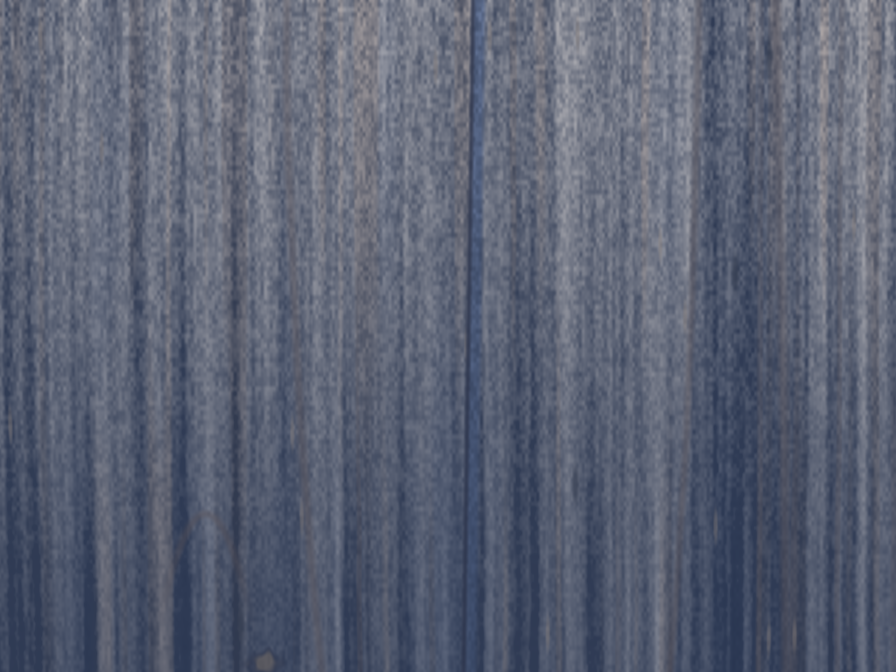
Write a Shadertoy shader that draws this texture.

```glsl
// Weathered blue-stained wood: two upright boards with streaked grain and a seam.

const vec3 DARK_STAIN = vec3(0.23, 0.27, 0.36);
const vec3 PALE_WOOD  = vec3(0.55, 0.56, 0.60);
const vec3 BLUE_STAIN = vec3(0.22, 0.28, 0.40);
const vec3 BROWN      = vec3(0.34, 0.32, 0.35);
const vec3 TAN        = vec3(0.54, 0.50, 0.48);
const vec3 GAP        = vec3(0.17, 0.20, 0.29);

float hash(vec2 cell) {
    vec3 q = fract(vec3(cell.xyx) * vec3(0.1031, 0.1030, 0.0973));
    q += dot(q, q.yzx + 33.33);
    return fract((q.x + q.y) * q.z);
}

// Smooth value noise, centred on zero.
float noise(vec2 p) {
    vec2 i = floor(p), f = fract(p);
    f = f * f * (3.0 - 2.0 * f);
    float low  = mix(hash(i), hash(i + vec2(1, 0)), f.x);
    float high = mix(hash(i + vec2(0, 1)), hash(i + vec2(1, 1)), f.x);
    return mix(low, high, f.y) - 0.5;
}

// Soft line of a given half width around distance zero.
float line(float dist, float halfWidth) {
    return 1.0 - smoothstep(0.0, 1.6 * halfWidth, abs(dist));
}

// Soft band between two edges.
float band(float x, float left, float right, float soft) {
    return smoothstep(left - soft, left + soft, x)
         * (1.0 - smoothstep(right - soft, right + soft, x));
}

// Long upright streaks, mostly narrow.
float streaks(vec2 p) {
    float tone = 0.18 * noise(vec2(p.x * 11.0, p.y * 0.5));
    tone += 0.38 * noise(vec2(p.x * 38.0 + 7.0, p.y * 0.6));
    tone += 0.56 * noise(vec2(p.x * 80.0 + 19.0, p.y * 0.9));
    tone += 0.40 * noise(vec2(p.x * 150.0 + 41.0, p.y * 1.8));
    return tone;
}

// Short fibres and glinting specks.
float fibres(vec2 p) {
    float fine   = noise(vec2(p.x * 230.0, p.y * 140.0));
    float coarse = noise(vec2(p.x * 150.0 + 5.0, p.y * 50.0));
    return 0.52 * fine + 0.30 * coarse;
}

// Arched growth ring with its crest at the given point.
float arch(vec2 p, vec2 crest, float steep) {
    float dx = p.x - crest.x;
    float dist = p.y - crest.y + steep * dx * dx;
    return line(dist / sqrt(1.0 + 4.0 * steep * steep * dx * dx), 0.006);
}

// Sparse slender flecks, one per grid cell at most.
float flecks(vec2 p, vec2 grid, float chance, float seed) {
    vec2 cell = floor(p * grid);
    vec2 centre = 0.3 + 0.4 * vec2(hash(cell + seed), hash(cell + seed + 9.0));
    vec2 d = (fract(p * grid) - centre) / vec2(0.12, 0.26);
    return step(hash(cell + seed + 23.0), chance) * (1.0 - smoothstep(0.2, 1.0, length(d)));
}

void mainImage(out vec4 fragColor, in vec2 fragCoord) {
    vec2 p = fragCoord / iResolution.xy * vec2(4.0 / 3.0, 1.0);
    float fall = 1.0 - p.y;

    // Grain drifts slightly sideways along the board.
    float drift = 0.012 * noise(vec2(p.x * 5.0, p.y * 1.8))
                + 0.002 * noise(vec2(p.x * 14.0, p.y * 9.0));
    vec2 g = vec2(p.x + drift, p.y);
    float seamDist = p.x - mix(0.690, 0.704, p.y);
    float panelLeft = 1.04 - 0.04 * fall * fall;
    float panelRight = 1.155 + 0.02 * fall;
    float panel = band(g.x, panelLeft, panelRight, 0.007);

    // Tone fades from silvery top to darker foot.
    float grain = fibres(g) * mix(0.35, 1.1, p.y);
    float tone = 0.20 + 0.50 * smoothstep(-0.1, 1.0, p.y) + 0.92 * streaks(g) + grain;
    tone += 0.10 * noise(p * vec2(3.0, 2.5) + 4.0);
    tone -= 0.17 * panel + 0.10 * band(p.x, -0.2, 0.12, 0.06);
    vec3 color = mix(DARK_STAIN, PALE_WOOD, clamp(tone, -0.12, 1.3));

    // Blue stain gathers low down, in the panel and beside the seam.
    float stain = smoothstep(0.1, 0.35, noise(vec2(g.x * 26.0 + 3.0, p.y * 1.2)));
    stain = 0.25 * stain + 0.24 * fall * fall + 0.18 * panel;
    stain += 0.5 * band(seamDist, -0.055, 0.0, 0.012) * smoothstep(0.2, 0.9, fall);
    vec3 blue = BLUE_STAIN + 0.18 * (tone - 0.2);
    color = mix(color, blue, 0.55 * clamp(stain, 0.0, 1.0));

    // Warm grain lines and growth rings.
    float warm = smoothstep(0.10, 0.38, noise(vec2(g.x * 75.0 + 60.0, p.y * 1.1)));
    color *= mix(vec3(1.0), vec3(1.03, 0.985, 0.95), warm);
    float ring = smoothstep(0.28, 0.44, noise(vec2(g.x * 60.0 + 90.0, p.y * 0.7)));
    color = mix(color, BROWN, 0.30 * ring);
    float edges = line(g.x - panelLeft, 0.006) + line(g.x - panelRight, 0.008)
                + line(g.x - 0.425 - 0.05 * fall * fall, 0.007);
    color = mix(color, BROWN, 0.45 * min(edges, 1.0));
    float crest = arch(g, vec2(0.304, 0.235), 37.0) * smoothstep(0.05, 0.2, p.y);
    color = mix(color, BROWN, 0.45 * crest);

    // Scattered dark nicks and worn pale flecks.
    color = mix(color, DARK_STAIN * 0.85, 0.6 * flecks(g, vec2(16.0, 6.0), 0.05, 3.0));
    color = mix(color, TAN, 0.40 * flecks(g, vec2(24.0, 7.0), 0.06, 51.0));

    // Knot at the foot of the left board.
    float knot = length((p - vec2(0.393, 0.014)) / vec2(0.028, 0.019)) + 0.6 * noise(p * 90.0);
    vec3 knotColor = mix(GAP, TAN * 0.75, smoothstep(0.9, 0.3, knot));
    color = mix(color, knotColor, 0.6 * smoothstep(1.3, 0.6, knot));

    // Seam: blue lip with a dark gap beside it.
    vec3 lip = BLUE_STAIN * (1.05 + 0.2 * p.y + 0.5 * grain);
    color = mix(color, lip, 0.75 * band(seamDist, 0.0, 0.018, 0.005));
    color = mix(color, GAP, 0.75 * line(seamDist, 0.004));

    fragColor = vec4(clamp(color, 0.0, 1.0), 1.0);
}
```
